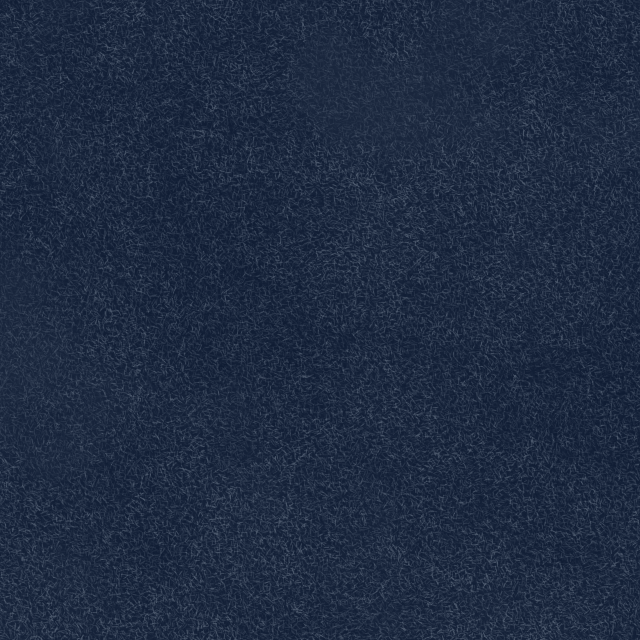
Write a WebGL 2 fragment shader that draws this texture.

```glsl
#version 300 es
precision highp float;
// Dark navy felt: a dense pile of short, pale fibres over a deep blue ground.
// Jittered cells scatter the fibres in layers; their brightness is modulated
// by soft noise that forms clumps, broad clouds and smoother worn areas.

uniform vec2 u_resolution;
out vec4 fragColor;

vec3 hash3(vec2 p) {
    vec3 q = fract(p.xyx * vec3(0.1031, 0.1030, 0.0973));
    q += dot(q, q.yxz + 33.33);
    return fract((q.xxy + q.yzz) * q.zyx);
}

float valueNoise(vec2 p) {
    vec2 cell = floor(p);
    vec2 f = fract(p);
    f = f * f * (3.0 - 2.0 * f);
    float low = mix(hash3(cell).x, hash3(cell + vec2(1, 0)).x, f.x);
    float high = mix(hash3(cell + vec2(0, 1)).x, hash3(cell + vec2(1, 1)).x, f.x);
    return mix(low, high, f.y);
}

float fractalNoise(vec2 p) {
    float sum = 0.0, weight = 0.53;
    for (int i = 0; i < 4; i++) {
        sum += weight * valueNoise(p);
        p = mat2(1.6, 1.2, -1.2, 1.6) * p + 7.3;
        weight *= 0.5;
    }
    return sum;
}

// Light gathered from one layer of randomly turned fibres
float fibreLayer(vec2 p, float density, float lean, float seed, float pixel) {
    vec2 grid = p * density;
    vec2 home = floor(grid);
    float light = 0.0;
    for (int y = -1; y <= 1; y++) {
        for (int x = -1; x <= 1; x++) {
            vec2 cell = home + vec2(x, y);
            vec3 place = hash3(cell + seed);
            vec3 style = hash3(cell + seed + 211.7);
            vec2 offset = (grid - cell - place.xy) / density;
            float angle = lean + (place.z - 0.5) * 2.6;
            vec2 axis = vec2(cos(angle), sin(angle));
            float halfLength = mix(0.0018, 0.0042, style.x);
            float along = clamp(dot(offset, axis), -halfLength, halfLength);
            float dist = length(offset - axis * along);
            float halfWidth = mix(0.0006, 0.0010, style.y);
            float cover = 1.0 - smoothstep(halfWidth - 0.6 * pixel, halfWidth + 0.6 * pixel, dist);
            light = max(light, cover * style.z);
        }
    }
    return light;
}

void main() {
    float pixel = 1.0 / min(u_resolution.x, u_resolution.y);
    vec2 p = gl_FragCoord.xy * pixel;

    // Pile: layered fibres with a gently wandering lean
    float lean = -0.75 + 1.4 * (valueNoise(p * 14.0 + 3.0) - 0.5);
    float pile = 0.0;
    for (int i = 0; i < 4; i++) {
        float layer = float(i);
        pile += fibreLayer(p + layer * 0.137, 128.0 + 11.0 * layer, lean, 37.0 * layer, pixel);
    }

    // Clumps and clouds
    float clumps = fractalNoise(p * 42.0 + 11.0);
    float clouds = fractalNoise(p * 5.0 + 29.0);
    float tone = 0.66 * pile * (0.3 + 0.9 * clumps + 0.5 * clouds);
    tone += 0.16 * (clouds - 0.5) + 0.14 * (valueNoise(p * 330.0) - 0.5);

    // Worn areas with flatter contrast
    float worn = smoothstep(0.56, 0.78, fractalNoise(p * 3.5 + 51.0));
    tone = mix(tone, 0.34, 0.45 * worn);

    vec3 ground = vec3(0.075, 0.125, 0.215);
    vec3 fibre = vec3(0.230, 0.280, 0.360);
    fragColor = vec4(mix(ground, fibre, clamp(tone, -0.1, 1.35)), 1.0);
}
```
